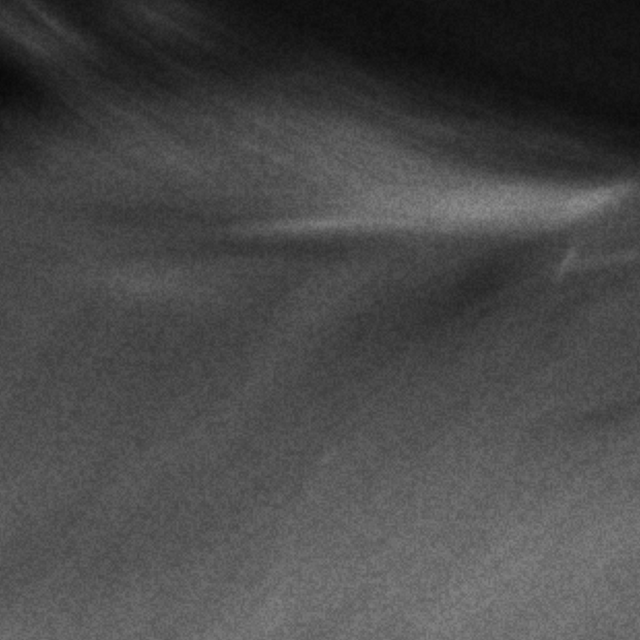
Write a three.js fragment shader that draws this texture.

```glsl
varying vec2 vUv;

mat2 turn(float angle) {
  float c = cos(angle), s = sin(angle);
  return mat2(c, -s, s, c);
}

float hash(vec2 cell) {
  vec3 h = fract(vec3(cell.xyx) * 0.1031);
  h += dot(h, h.yzx + 33.33);
  return fract((h.x + h.y) * h.z);
}

// Smoothly blended random cells, centred on zero
float grain(vec2 p, float cells) {
  vec2 cell = floor(p * cells);
  vec2 f = fract(p * cells);
  f = f * f * (3.0 - 2.0 * f);
  float low = mix(hash(cell), hash(cell + vec2(1.0, 0.0)), f.x);
  float high = mix(hash(cell + vec2(0.0, 1.0)), hash(cell + 1.0), f.x);
  return mix(low, high, f.y) - 0.5;
}

// Soft ellipse tilted by an angle
float glow(vec2 p, vec2 centre, vec2 radius, float angle) {
  vec2 d = turn(angle) * (p - centre) / radius;
  return exp(-dot(d, d));
}

// Layered, warped sines stretched along one direction
float fibres(vec2 p, vec2 centre, float angle, float bend) {
  vec2 q = turn(angle) * (p - centre);
  q.y += bend * q.x * q.x;
  q *= vec2(3.2, 24.0);
  float sum = 0.0;
  float strength = 0.5;
  for (int i = 0; i < 6; i++) {
    float phase = float(i) * 1.9;
    float warp = 1.4 * sin(q.x * 1.1 + phase) + 0.7 * sin(q.x * 2.3 - q.y * 0.31 + phase);
    float patches = 0.65 + 0.35 * sin(q.x * 1.3 + q.y * 0.43 - phase);
    sum += strength * patches * sin(q.y + warp);
    q = vec2(1.6 * q.x + 0.16 * q.y, 1.63 * q.y - 0.2 * q.x) + 2.3;
    strength *= 0.73;
  }
  return sum;
}

// Broad veil of light below a curved dark sky
float veil(vec2 p, float ripple) {
  float lit = mix(0.41, 0.28, smoothstep(0.0, 0.5, p.y));
  float edge = 0.865 - 0.44 * (p.x - 0.42) * (p.x - 0.42) + 0.022 * ripple;
  float tone = mix(lit, 0.075, smoothstep(edge - 0.12, edge + 0.1, p.y));
  tone += 0.06 * glow(p, vec2(0.82, 0.18), vec2(0.36, 0.15), 0.3);
  tone -= 0.065 * glow(p, vec2(0.12, 0.12), vec2(0.28, 0.1), 0.25);
  tone -= 0.04 * glow(p, vec2(0.0, 0.87), vec2(0.18, 0.04), -0.2);
  return tone;
}

// Bright spine and the strands around it
float plume(vec2 p) {
  float tone = 0.16 * glow(p, vec2(0.77, 0.678), vec2(0.28, 0.036), 0.1);
  tone += 0.08 * glow(p, vec2(0.51, 0.73), vec2(0.27, 0.06), -0.2);
  tone += 0.1 * glow(p, vec2(0.925, 0.683), vec2(0.1, 0.018), 0.45);
  tone += 0.09 * glow(p, vec2(0.47, 0.647), vec2(0.12, 0.011), 0.08);
  tone += 0.09 * glow(p, vec2(0.95, 0.594), vec2(0.06, 0.011), 0.2);
  tone += 0.08 * glow(p, vec2(0.885, 0.59), vec2(0.035, 0.008), 1.1);
  tone += 0.05 * glow(p, vec2(0.22, 0.555), vec2(0.16, 0.025), -0.15);
  tone += 0.05 * glow(p, vec2(0.512, 0.282), vec2(0.018, 0.009), 0.6);
  return tone;
}

// Dark gaps between the strands
float hollows(vec2 p) {
  float tone = 0.1 * glow(p, vec2(0.74, 0.555), vec2(0.17, 0.05), 0.55);
  tone += 0.07 * glow(p, vec2(0.42, 0.614), vec2(0.16, 0.023), 0.0);
  tone += 0.05 * glow(p, vec2(0.28, 0.662), vec2(0.16, 0.018), -0.1);
  tone += 0.05 * glow(p, vec2(0.95, 0.35), vec2(0.1, 0.02), 0.35);
  return tone;
}

void main() {
  vec2 p = vUv;

  // Fibres fan from falling, through level, to rising
  float falling = fibres(p, vec2(0.5, 0.75), -0.38, -0.22);
  float level = fibres(p, vec2(0.7, 0.67), 0.06, -0.12);
  float rising = fibres(p, vec2(0.8, 0.58), 0.58, 0.18);
  float upper = smoothstep(0.66, 0.77, p.y);
  float lower = 1.0 - smoothstep(0.54, 0.65, p.y + 0.15 * (0.6 - p.x));
  float strands = mix(mix(level, rising, lower), falling, upper);

  float tone = veil(p, falling) + plume(p) - hollows(p);

  // Wisp in the upper left corner
  float corner = 0.19 * glow(p, vec2(0.06, 0.95), vec2(0.13, 0.045), -0.6);
  corner += 0.12 * glow(p, vec2(0.25, 0.955), vec2(0.1, 0.05), -0.4);
  tone += corner * (1.0 + 0.45 * falling);

  float nearSpine = glow(p, vec2(0.72, 0.62), vec2(0.5, 0.17), 0.0);
  tone *= 1.0 + strands * (0.07 + 0.13 * nearSpine + 0.12 * upper);

  // Film grain, weaker in the dark
  float speckle = grain(p, 310.0) + 0.5 * grain(p + 3.7, 130.0);
  tone += speckle * (0.02 + 0.15 * tone);
  gl_FragColor = vec4(vec3(clamp(tone, 0.03, 1.0)), 1.0);
}
```
